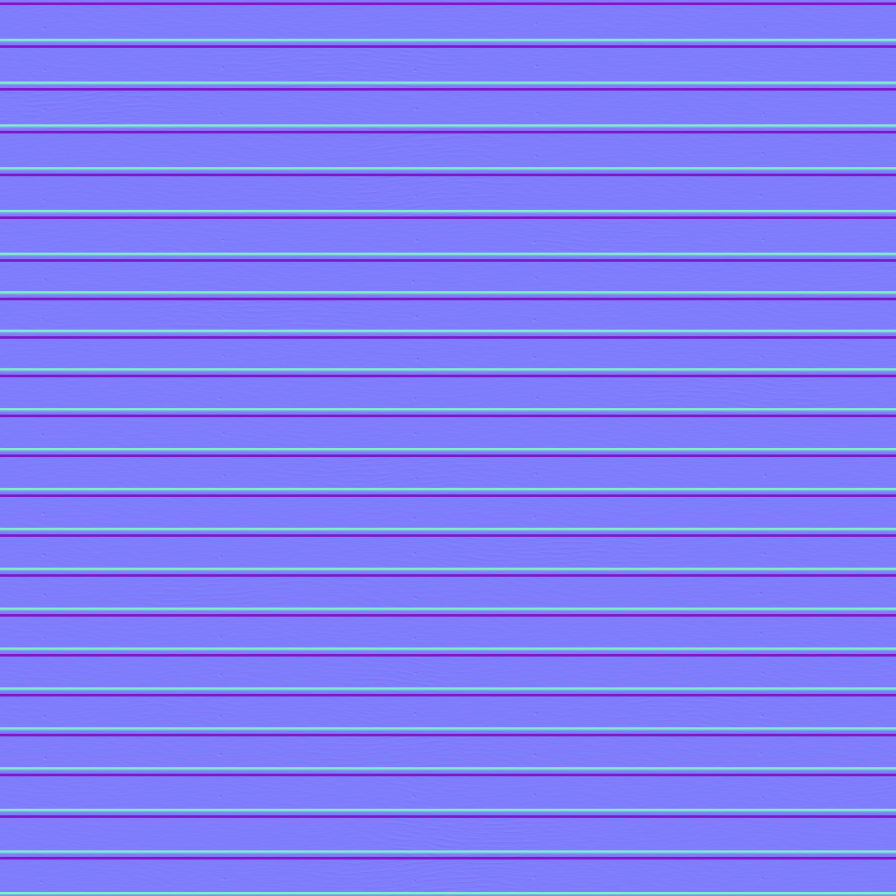
Give the GLSL for this texture map, as a Shadertoy shader.

```glsl
// Normal map of horizontal painted wood siding: 22 boards with grooves, grain and nail dents.
#define BOARDS 22
#define LIP_GAP 0.0076
#define LIP_WIDTH 0.0022
#define GROOVE_WIDTH 0.0029
#define SHOULDER 0.0035
#define GRAIN_DEPTH 0.00010
#define NAIL_RADIUS 0.0017
#define FLAT_COLOR vec3(0.50, 0.49, 0.99)
#define LIP_COLOR vec3(0.51, 0.93, 0.80)
#define SHOULDER_COLOR vec3(0.49, 0.78, 0.88)
#define GROOVE_COLOR vec3(0.49, 0.09, 0.78)

const int NAIL_COLUMNS = 5;

vec2 hash2(vec2 p) {
    vec3 q = fract(p.xyx * vec3(0.1031, 0.1030, 0.0973));
    q += dot(q, q.yzx + 33.33);
    return fract((q.xx + q.yz) * q.zy);
}

// Distance to the nearest scattered cell point
float cellular(vec2 p) {
    vec2 cell = floor(p);
    float nearest = 2.0;
    for (int y = -1; y <= 1; y++)
        for (int x = -1; x <= 1; x++) {
            vec2 c = cell + vec2(x, y);
            nearest = min(nearest, length(c + hash2(c) - p));
        }
    return nearest;
}

// Groove position measured down from the top; board height drifts slowly
float groovePosition(float i) {
    return 0.0042 + 0.04775 * i - 0.00478 * max(i - 6.0, 0.0)
         + 0.00156 * max(i - 9.0, 0.0) + 0.00191 * max(i - 19.0, 0.0);
}

float band(float d, float width, float px) {
    return clamp((0.5 * (width + px) - abs(d)) / px, 0.0, 1.0);
}

// Wood relief: short slanted fibres plus broken patches of fine growth rings
float grainHeight(vec2 p, float board) {
    vec2 shift = hash2(vec2(board, 7.0)) * 20.0;
    float bend = sin(p.x * 13.0 + shift.x) + 0.5 * sin(p.x * 31.0 + shift.y);
    float fibre = cellular(vec2(p.x * 62.0, p.y * 290.0 + bend * 1.5) + shift);
    float rings = sin(p.y * 1150.0 + bend * 6.0 + 0.8 * sin(p.x * 90.0 + p.y * 150.0));
    float patches = smoothstep(0.3, 1.0, sin(p.x * 7.0 + shift.y) * sin(p.x * 3.0 + shift.x));
    return GRAIN_DEPTH * (0.85 * fibre + 0.55 * patches * rings * smoothstep(0.2, 0.7, fibre));
}

// Shallow round dents, lined up in loose columns
float nailHeight(vec2 p, float board, float top, float boardHeight) {
    float h = 0.0;
    for (int k = 0; k < NAIL_COLUMNS; k++) {
        float column = float(k);
        vec2 r = hash2(vec2(board + 3.0, column + 11.0));
        float stagger = 0.055 * cos(3.1416 * column) * exp(-2.0 * pow(abs(column - 2.8), 2.0));
        float x = 0.047 + 0.2 * column + stagger + 0.008 * (r.x - 0.5);
        float y = top + boardHeight * mix(0.55, 0.72, r.y);
        float d = length(p - vec2(x, y)) / NAIL_RADIUS;
        h -= 0.00032 * step(0.35, r.x) * exp(-2.0 * d * d);
    }
    return h;
}

float surfaceHeight(vec2 p, float board, float top, float boardHeight) {
    return grainHeight(p, board) + nailHeight(p, board, top, boardHeight);
}

void mainImage(out vec4 fragColor, in vec2 fragCoord) {
    vec2 uv = fragCoord / iResolution.xy;
    vec2 p = vec2(uv.x, 1.0 - uv.y);
    float px = max(1.0 / iResolution.y, 0.0011);

    // Gather the groove and lip lines and find the current board
    float groove = 0.0, lip = 0.0, shoulder = 0.0, board = -1.0;
    for (int i = 0; i <= BOARDS; i++) {
        float line = groovePosition(float(i));
        float below = p.y - line + LIP_GAP;
        groove = max(groove, band(p.y - line, GROOVE_WIDTH, px));
        lip = max(lip, band(below, LIP_WIDTH, px));
        shoulder = max(shoulder, step(0.0, below) * clamp((SHOULDER - below) / 0.0025, 0.0, 1.0));
        board += step(line, p.y);
    }

    // Tilt of the wood surface
    float top = groovePosition(board);
    float boardHeight = groovePosition(board + 1.0) - LIP_GAP - top;
    float e = 0.0008;
    float h = surfaceHeight(p, board, top, boardHeight);
    vec2 slope = vec2(surfaceHeight(p + vec2(e, 0.0), board, top, boardHeight) - h,
                      surfaceHeight(p + vec2(0.0, e), board, top, boardHeight) - h) / e;
    vec2 tilt = clamp(vec2(-slope.x, slope.y), -0.5, 0.5);
    vec3 color = FLAT_COLOR + vec3(tilt * 0.5, -0.4 * dot(tilt, tilt));

    // Lip, shaded shoulder and groove
    color = mix(color, SHOULDER_COLOR, shoulder);
    color = mix(color, LIP_COLOR, lip);
    color = mix(color, GROOVE_COLOR, groove);

    fragColor = vec4(clamp(color, 0.0, 1.0), 1.0);
}
```
